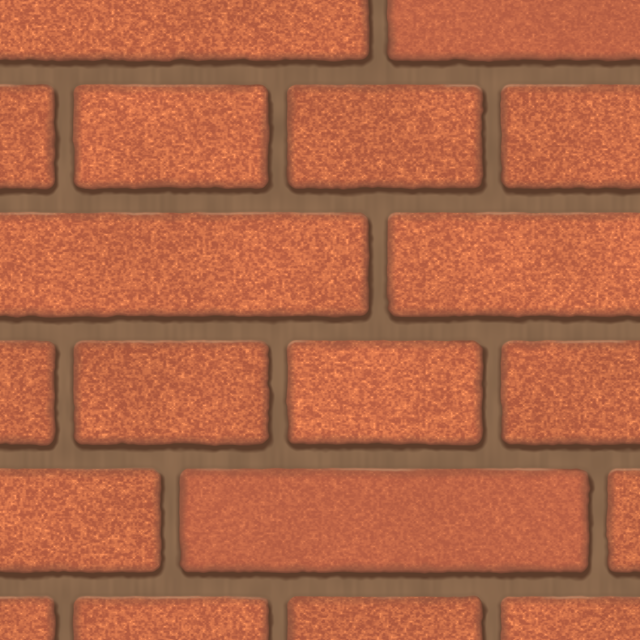
A WebGL 2 fragment shader for this texture:

```glsl
#version 300 es
precision highp float;

uniform vec2 u_resolution;
out vec4 fragColor;

float hash(vec2 p) {
  vec3 h = fract(p.xyx * vec3(0.1031, 0.1030, 0.0973));
  h += dot(h, h.yzx + 33.33);
  return fract((h.x + h.y) * h.z);
}

float noise(vec2 p) {
  vec2 i = floor(p), f = fract(p);
  f = f * f * (3.0 - 2.0 * f);
  return mix(mix(hash(i), hash(i + vec2(1, 0)), f.x),
             mix(hash(i + vec2(0, 1)), hash(i + vec2(1, 1)), f.x), f.y);
}

float roundedBox(vec2 p, vec2 halfSize, float radius) {
  vec2 d = abs(p) - halfSize + radius;
  return length(max(d, 0.0)) + min(max(d.x, d.y), 0.0) - radius;
}

// Dusty red clay with fine speckle; each brick gets its own tone
vec3 clay(vec2 p, vec2 id, bool dull) {
  float grain = 0.6 * noise(p * vec2(210.0, 240.0)) + 0.4 * noise(p * vec2(330.0, 390.0) + 41.0);
  float blotch = noise(p * 9.0 + id * 3.7) - 0.5;
  vec3 color = mix(vec3(0.69, 0.355, 0.25), vec3(0.87, 0.485, 0.31), smoothstep(0.15, 0.85, grain));
  color += vec3(0.12, 0.09, 0.05) * smoothstep(0.72, 0.95, grain);
  color *= 1.0 + 0.07 * blotch + 0.06 * (hash(id + 17.0) - 0.5);
  return dull ? mix(color, vec3(0.71, 0.37, 0.27), 0.5) : color;
}

void main() {
  // y runs downwards, so light falls from the upper left
  vec2 p = vec2(gl_FragCoord.x, u_resolution.y - gl_FragCoord.y) / u_resolution.y;
  float pixel = 1.0 / u_resolution.y;

  // Alternating courses of long stretchers and short headers
  float row = floor((p.y + 0.0867) / 0.2);
  bool stretcher = mod(row, 2.0) < 0.5;
  float width = stretcher ? 0.6687 : 0.334;
  float start = stretcher ? 0.591 - 0.325 * step(3.0, row) : 0.1003;
  float column = floor((p.x - start) / width);
  vec2 id = vec2(column, row);
  vec2 q = vec2(p.x - start, p.y + 0.0867) - (id + 0.5) * vec2(width, 0.2);

  // Worn outline, rougher along the lower and right sides
  vec2 halfSize = vec2(width * 0.5 - 0.0145, 0.081);
  float rough = mix(0.0025, 0.0055, smoothstep(-0.02, 0.02, max(q.y, q.x - halfSize.x + 0.02)));
  float wobble = (0.6 * noise(p * 42.0) + 0.4 * noise(p * 110.0) - 0.5) * rough;
  float d = roundedBox(q, halfSize, 0.015) + wobble;
  float topSide = smoothstep(0.066, 0.078, -q.y);

  // Mortar with faint vertical streaks
  float streak = noise(p * vec2(150.0, 25.0)) - 0.5;
  float cloud = noise(p * 30.0) - 0.5;
  vec3 color = vec3(0.53, 0.40, 0.295) * (1.0 + 0.06 * streak + 0.07 * cloud);

  // Contact shade on the sides, drop shadow to the lower right
  float contact = (1.0 - smoothstep(0.0, 0.008, d)) * (1.0 - 0.75 * topSide);
  color = mix(color, vec3(0.41, 0.285, 0.21), 0.75 * contact);
  float shadow = roundedBox(q - vec2(0.003, 0.007), halfSize, 0.015) + 1.3 * wobble;
  color = mix(color, vec3(0.34, 0.22, 0.155), 0.9 * (1.0 - smoothstep(-0.002, 0.006, shadow)));

  // Brick face with softly rounded, darker rims
  vec3 face = clay(p, id, stretcher && mod(row + column, 4.0) < 0.5);
  float rim = 1.0 - smoothstep(0.0, 0.017, -d + 0.004 * cloud);
  face = mix(face, vec3(0.53, 0.32, 0.24), rim * mix(0.8, 0.5, topSide));
  float lowerRim = (1.0 - smoothstep(0.0, 0.005, -d)) * smoothstep(-0.01, 0.07, max(q.y, q.x - halfSize.x + 0.075));
  face = mix(face, vec3(0.39, 0.23, 0.17), 0.55 * lowerRim);
  color = mix(color, face, 1.0 - smoothstep(-pixel, pixel, d));

  // Pale, broken lip along the top edge
  float lipOffset = (d + 0.0015) / 0.0022;
  float lip = exp(-lipOffset * lipOffset) * topSide;
  lip *= smoothstep(0.25, 0.8, noise(p * vec2(18.0, 40.0) + id));
  color = mix(color, vec3(0.73, 0.54, 0.41), 0.7 * lip);

  fragColor = vec4(color, 1.0);
}
```
